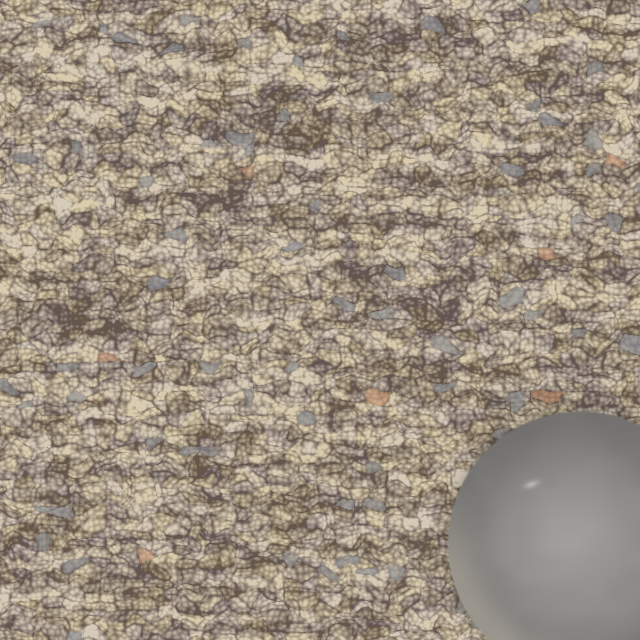
Write a Shadertoy shader that draws this texture.

```glsl
vec2 hash22(vec2 p) {
    vec3 q = fract(p.xyx * vec3(0.1031, 0.1030, 0.0973));
    q += dot(q, q.yzx + 33.33);
    return fract((q.xx + q.yz) * q.zy);
}

float noise(vec2 p) {
    vec2 cell = floor(p), f = fract(p);
    f = f * f * (3.0 - 2.0 * f);
    float low = mix(hash22(cell).x, hash22(cell + vec2(1, 0)).x, f.x);
    float high = mix(hash22(cell + vec2(0, 1)).x, hash22(cell + vec2(1, 1)).x, f.x);
    return mix(low, high, f.y);
}

// Nearest distance, second distance, then two random values of the nearest cell
vec4 worley(vec2 p) {
    vec2 cell = floor(p), id = cell;
    float nearest = 8.0, second = 8.0;
    for (int y = -1; y <= 1; y++)
    for (int x = -1; x <= 1; x++) {
        vec2 c = cell + vec2(x, y);
        float d = length(c + 0.1 + 0.8 * hash22(c) - p);
        if (d < nearest) {
            second = nearest;
            nearest = d;
            id = c;
        } else {
            second = min(second, d);
        }
    }
    return vec4(nearest, second, hash22(id + 71.0));
}

vec3 carpet(vec2 uv) {
    // Bend the rows so that the loops curl and slant
    vec2 bend = vec2(noise(uv * 42.0), noise(uv * 42.0 + 57.0)) - 0.5;
    vec2 p = uv + bend * vec2(0.020, 0.016);

    vec4 loops = worley(p * vec2(38.0, 62.0) + 5.0);
    vec4 grains = worley((uv + bend * 0.006) * vec2(122.0, 134.0) + 19.0);
    float streaks = noise(p * vec2(9.0, 62.0) + 13.0);
    float gaps = noise(p * vec2(48.0, 84.0) + 31.0);
    float patches = noise(uv * vec2(7.0, 12.0) + 3.0);

    // Light loops with dark gaps, broken up by fine beads
    float tone = 0.53;
    tone += 0.36 * (smoothstep(0.0, 0.38, loops.y - loops.x) - 0.6);
    tone += 0.34 * (loops.z - 0.5);
    tone += 0.85 * (0.42 - grains.x) + 0.16 * (grains.z - 0.5);
    tone += 0.60 * (streaks - 0.5) + 0.62 * (gaps - 0.5) + 0.14 * (patches - 0.5);
    tone = clamp(tone, -0.02, 1.04);

    vec3 color = mix(vec3(0.40, 0.345, 0.31), vec3(0.83, 0.78, 0.685), tone);
    color += (loops.w - 0.5) * vec3(0.015, 0.005, -0.055);

    // Rare slate and rust flecks
    float fleck = hash22(loops.zw * 913.0).x;
    color = mix(color, vec3(0.53, 0.54, 0.56), 0.6 * step(0.975, fleck));
    color = mix(color, vec3(0.76, 0.55, 0.42), 0.5 * step(fleck, 0.004));
    return color;
}

vec3 ball(vec2 q, vec2 uv) {
    float r = length(q);
    vec3 color = mix(vec3(0.54, 0.535, 0.525), vec3(0.475, 0.47, 0.46), smoothstep(0.5, 1.0, r));
    color -= 0.025 * smoothstep(-0.1, 0.9, q.y);

    // Broad sheen, warm bounce from the floor, and a small glint
    color += 0.085 * exp(-dot(q - vec2(-0.06, 0.05), q - vec2(-0.06, 0.05)) * 5.0);
    float bounce = smoothstep(0.65, 0.95, r) * smoothstep(0.3, 1.0, dot(q, vec2(-0.75, -0.66)));
    color += bounce * vec3(0.13, 0.115, 0.09);
    vec2 glint = (q - vec2(-0.37, 0.45)) * mat2(0.94, 0.34, -0.34, 0.94) / vec2(0.055, 0.024);
    color += 0.17 * exp(-dot(glint, glint));

    // Faint scuffs
    color += 0.018 * (noise(uv * vec2(28.0, 40.0)) - 0.5);
    return color;
}

void mainImage(out vec4 fragColor, in vec2 fragCoord) {
    vec2 uv = fragCoord / iResolution.y;
    vec2 q = (uv - vec2(0.907, 0.150)) / 0.207;
    float edge = length(q) - 1.0;
    float soft = 1.5 / (0.207 * iResolution.y);

    vec3 color = carpet(uv);
    color *= 1.0 - 0.18 * exp(-max(edge, 0.0) * 22.0);
    color = mix(color, ball(q, uv), smoothstep(soft, -soft, edge));
    fragColor = vec4(color, 1.0);
}
```
